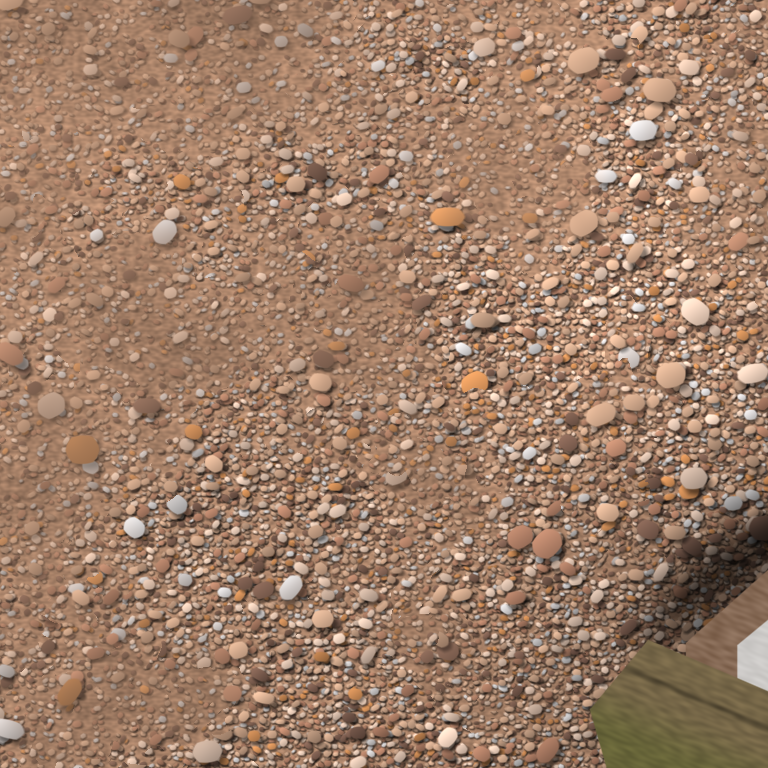
Write a WebGL 2 fragment shader that draws this texture.

```glsl
#version 300 es
precision highp float;
precision highp int;

#define SAND vec3(0.655, 0.505, 0.405)
#define GRAIN_ROWS 125.0
#define LAYERS 5
#define LAYER_GROWTH 1.5
#define COVER 0.95
#define COVER_FALLOFF 0.52
#define SOFTNESS 0.0013
#define RELIEF 0.13
#define SHADOW 0.5
#define LIGHT vec2(-0.6, 0.8)

uniform vec2 u_resolution;
out vec4 fragColor;

vec3 hash3(vec2 cell, float seed) {
    uvec3 v = uvec3(ivec3(vec3(cell, seed)) + 4096) * 1664525u + 1013904223u;
    for (int i = 0; i < 2; i++) {
        v.x += v.y * v.z;
        v.y += v.z * v.x;
        v.z += v.x * v.y;
        v ^= v >> 16u;
    }
    return vec3(v & 65535u) / 65535.0;
}

float cornerSlope(vec2 cell, vec2 offset) {
    float angle = 6.2832 * hash3(cell, 90.0).x;
    return dot(vec2(cos(angle), sin(angle)), offset);
}

float gradientNoise(vec2 p) {
    vec2 i = floor(p), f = p - i, e = vec2(1.0, 0.0);
    vec2 u = f * f * f * (f * (f * 6.0 - 15.0) + 10.0);
    return mix(mix(cornerSlope(i, f), cornerSlope(i + e.xy, f - e.xy), u.x),
               mix(cornerSlope(i + e.yx, f - e.yx), cornerSlope(i + e.xx, f - e.xx), u.x), u.y);
}

float fbm(vec2 p) {
    float sum = 0.0;
    for (float amp = 1.0; amp > 0.15; amp *= 0.55) {
        sum += amp * gradientNoise(p);
        p = p * 2.03 + 17.0;
    }
    return sum;
}

// Signed distance to the right of the line from a to b
float rightOf(vec2 p, vec2 a, vec2 b) {
    vec2 d = normalize(b - a);
    return dot(p - a, vec2(d.y, -d.x));
}

float fill(float d) { return smoothstep(-SOFTNESS, SOFTNESS, d); }

vec3 stoneColor(float pick, float tone) {
    vec3 c = vec3(0.74, 0.60, 0.50);
    if (pick > 0.34) c = vec3(0.82, 0.72, 0.65);
    if (pick > 0.57) c = vec3(0.64, 0.46, 0.37);
    if (pick > 0.74) c = vec3(0.72, 0.71, 0.71);
    if (pick > 0.84) c = vec3(0.44, 0.33, 0.28);
    if (pick > 0.94) c = vec3(0.72, 0.49, 0.30);
    return c * (0.86 + 0.28 * tone);
}

// Angular ellipse: 1 on the outline, less inside
float chip(vec2 q, vec2 radius) {
    q = abs(q / radius);
    return mix(length(q), max(q.x + 0.3 * q.y, q.y), 0.4);
}

// Layers of stones from fine to coarse, each with a soft shadow
vec3 scatterStones(vec3 ground, vec2 uv, float gravel) {
    float rows = GRAIN_ROWS, cover = COVER * mix(0.4, 1.0, gravel);
    for (int layer = 0; layer < LAYERS; layer++) {
        vec2 p = uv * rows;
        for (int k = 0; k < 9; k++) {
            vec2 cell = floor(p) + vec2(k % 3 - 1, k / 3 - 1);
            vec3 place = hash3(cell, float(layer)), look = hash3(cell, float(layer) + 20.0);
            if (place.z > cover) continue;
            float angle = (look.x - 0.5) * 1.7 - 0.15;
            mat2 turn = mat2(cos(angle), sin(angle), -sin(angle), cos(angle));
            vec2 radius = mix(0.3, 0.56, look.y) * vec2(1.0, mix(0.5, 0.85, fract(look.x * 7.0)));
            vec2 q = p - cell - 0.2 - 0.6 * place.xy;
            float edge = SOFTNESS * rows / radius.y;
            float shade = 1.0 - smoothstep(0.7, 1.3 + edge, chip(turn * (q + LIGHT * 0.2), radius));
            float body = 1.0 - smoothstep(1.0 - edge, 1.0 + edge, chip(turn * q, radius));
            vec3 stone = stoneColor(look.z, fract(look.y * 13.0)) * (1.0 + RELIEF * dot(q, LIGHT) / radius.y);
            ground *= 1.0 - SHADOW * shade * mix(0.45, 1.0, gravel);
            ground = mix(ground, mix(stone, SAND, 0.45 * (1.0 - gravel)), body);
        }
        rows /= LAYER_GROWTH;
        cover *= COVER_FALLOFF;
    }
    return ground;
}

// Weathered boards in the lower right corner
vec3 addBoards(vec3 color, vec2 uv) {
    vec2 tip = vec2(0.768, 0.076), top = vec2(0.844, 0.167);
    float grain = gradientNoise(mat2(0.92, 0.39, -0.39, 0.92) * uv * vec2(45.0, 160.0));
    float block = min(rightOf(uv, vec2(0.893, 0.163), vec2(1.0, 0.258)), uv.x - 0.893);
    float face = min(uv.x - 0.96, rightOf(uv, vec2(0.96, 0.16), vec2(1.0, 0.193)));
    float ridge = rightOf(uv, top, vec2(1.0, 0.1));
    float board = min(min(rightOf(uv, tip, top), ridge), rightOf(uv, vec2(0.79, 0.0), tip));
    color = mix(color, vec3(0.52, 0.41, 0.33) + 0.1 * grain, fill(block));
    color = mix(color, vec3(0.80, 0.79, 0.78) + 0.06 * grain, fill(face));
    vec3 wood = mix(vec3(0.46, 0.40, 0.28), vec3(0.40, 0.39, 0.22), smoothstep(0.06, 0.14, ridge));
    wood *= 1.0 + 0.2 * grain - 0.3 * (1.0 - smoothstep(0.0, 0.007, abs(ridge - 0.045)));
    return mix(color, wood, fill(board));
}

void main() {
    vec2 uv = gl_FragCoord.xy / u_resolution;
    // Sandy upper left, stony lower right, broken into patches
    float patches = fbm(uv * 4.5);
    float gravel = smoothstep(-0.5, 0.6, 0.8 * (uv.x - uv.y) + 0.15 + 0.9 * patches);
    float streaks = gradientNoise(uv * vec2(120.0, 210.0)) + 0.7 * gradientNoise(uv * vec2(55.0, 95.0));
    vec3 color = scatterStones(SAND * (1.0 + 0.2 * streaks + 0.1 * patches), uv, gravel);
    // Pale band, dim corner and shade beside the boards
    vec2 fromBand = (uv - vec2(0.80, 0.66)) * vec2(5.0, 2.8);
    float corner = smoothstep(0.55, 1.0, uv.x) * (1.0 - smoothstep(0.15, 0.55, uv.y));
    float gap = (rightOf(uv, vec2(0.80, 0.16), vec2(1.0, 0.285)) + 0.02 * patches) / 0.045;
    float boardShade = exp(-gap * gap) * smoothstep(0.78, 0.92, uv.x);
    color *= 1.04 + 0.14 * exp(-dot(fromBand, fromBand)) + 0.12 * patches * (1.0 - gravel);
    color *= (1.0 - 0.22 * corner) * (1.0 - 0.62 * boardShade);
    fragColor = vec4(clamp(addBoards(color, uv), 0.0, 1.0), 1.0);
}
```
